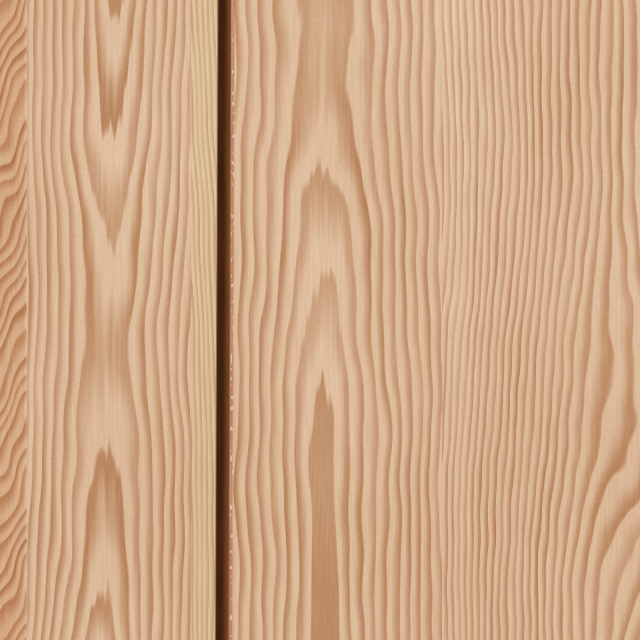
Reproduce this texture procedurally as a WebGL 2 fragment shader.

```glsl
#version 300 es
precision highp float;

uniform vec2 u_resolution;
out vec4 fragColor;

#define EDGE_STRIP 0.042
#define FINE_STRIP 0.298
#define GAP_X 0.347
#define GAP_HALF 0.0105
#define RIGHT_SEAM 0.69
#define RING_DENSITY 42.0
#define GRAIN_CONTRAST 0.72
#define WOBBLE 0.6
#define FIBRE 0.13

const vec3 EARLYWOOD = vec3(0.90, 0.785, 0.665);
const vec3 LATEWOOD = vec3(0.72, 0.515, 0.365);
const vec3 GAP_SHADE = vec3(0.25, 0.13, 0.06);
const vec3 GAP_BROWN = vec3(0.46, 0.27, 0.15);
const vec3 LIP_RED = vec3(0.72, 0.47, 0.36);
const vec3 LIP_PALE = vec3(0.93, 0.80, 0.72);

vec2 hashGradient(vec2 cell) {
    float angle = 6.2832 * fract(sin(dot(cell, vec2(127.1, 311.7))) * 43758.5);
    return vec2(cos(angle), sin(angle));
}

float gradientNoise(vec2 p) {
    vec2 i = floor(p), f = fract(p);
    vec2 s = f * f * f * (f * (f * 6.0 - 15.0) + 10.0);
    vec2 e = vec2(1.0, 0.0);
    float low = mix(dot(hashGradient(i), f), dot(hashGradient(i + e), f - e), s.x);
    float high = mix(dot(hashGradient(i + e.yx), f - e.yx),
                     dot(hashGradient(i + 1.0), f - 1.0), s.x);
    return mix(low, high, s.y);
}

// Nested arches around a vertical axis; the innermost ring is solid latewood
float archRings(float dx, float height, float density, vec2 p) {
    float across = abs(dx) * density * (1.0 + 1.6 * abs(dx));
    float jag = gradientNoise(p * vec2(130.0, 7.0)) * 0.28 * exp(-abs(dx) * 22.0);
    float wave = WOBBLE * gradientNoise(p * vec2(9.0, 4.0))
               + 0.3 * gradientNoise(p * vec2(28.0, 11.0));
    return max(length(vec2(across, height)) + jag + wave * min(1.0, 0.35 + across * 0.3), 0.82);
}

// Slanted rings that widen to the right and swell near the lower corner
float slantedRings(vec2 p) {
    float x = (p.x - RIGHT_SEAM) * (1.0 - 0.18 * p.y) + 0.012 * sin(p.y * 5.0 + 1.0);
    vec2 swell = (p - vec2(1.03, 0.3)) / vec2(0.085, 0.3);
    return 105.0 * x - 80.0 * x * x - 4.5 * exp(-dot(swell, swell))
         + WOBBLE * gradientNoise(p * vec2(12.0, 5.0))
         + 0.25 * gradientNoise(p * vec2(35.0, 16.0));
}

// Ring count at a point: its whole part numbers the ring
float ringField(vec2 p) {
    if (p.x < EDGE_STRIP) {
        return 40.0 + 27.0 * (p.y - 1.7 * p.x - 9.0 * p.x * p.x)
             + 1.3 * gradientNoise(p * vec2(25.0, 12.0));
    }
    if (p.x < FINE_STRIP) {
        float axis = 0.157 + 0.024 * p.y + 0.008 * gradientNoise(vec2(p.y * 4.0, 2.5));
        float height = max(3.85 - 5.7 * length(vec2(p.y - 0.45, 0.04)), 0.0);
        return archRings(p.x - axis, height, RING_DENSITY * 1.25, p);
    }
    if (p.x < GAP_X) {
        return 125.0 * (p.x + 0.035 * p.y * p.y) + 0.7 * gradientNoise(p * vec2(20.0, 7.0));
    }
    if (p.x < RIGHT_SEAM) {
        float axis = 0.503 + 0.01 * gradientNoise(vec2(p.y * 5.0, 7.5));
        float height = 3.4 * smoothstep(0.09, 0.94, p.y);
        return archRings(p.x - axis, height, RING_DENSITY, p + 3.0);
    }
    return slantedRings(p);
}

vec3 woodColor(vec2 p) {
    // Slow darkening through each ring, then a crisp outer edge
    float rings = ringField(p);
    float phase = fract(rings);
    float edge = clamp(fwidth(rings), 0.14, 0.4);
    float late = smoothstep(0.2, 0.85, phase) * (1.0 - smoothstep(1.0 - edge, 1.0, phase));
    float strength = 0.85 + 0.6 * gradientNoise(vec2(floor(rings) * 0.73 + 0.3, p.y * 3.0));

    // Strip differences, broad tone and fine fibres
    float edgeStrip = 1.0 - smoothstep(EDGE_STRIP - 0.006, EDGE_STRIP, p.x);
    float fineStrip = smoothstep(FINE_STRIP, FINE_STRIP + 0.004, p.x) * step(p.x, GAP_X);
    float paleSeam = exp(-pow((p.x - RIGHT_SEAM - 0.025) / 0.03, 2.0));
    float tone = 0.17 + 0.10 * (0.5 - p.y) * smoothstep(0.3, 0.5, p.x)
               + 0.12 * gradientNoise(p * vec2(5.0, 2.0))
               + 0.18 * edgeStrip - 0.10 * fineStrip - 0.06 * paleSeam;
    float fibre = gradientNoise(p * vec2(260.0, 14.0)) + 0.6 * gradientNoise(p * 210.0);
    float contrast = GRAIN_CONTRAST * (1.0 - 0.35 * fineStrip - 0.25 * paleSeam);
    vec3 wood = mix(EARLYWOOD, LATEWOOD, tone + contrast * late * strength + FIBRE * fibre);
    return wood - fineStrip * vec3(0.02, 0.01, 0.04) - edgeStrip * vec3(0.0, 0.02, 0.03);
}

void main() {
    vec2 p = gl_FragCoord.xy / u_resolution;
    float soft = 1.0 / u_resolution.x + 0.0006;
    vec3 color = woodColor(p);

    // Dark joint with a worn, speckled lip on its right
    float offset = p.x - GAP_X - 0.004 * p.y;
    float lip = 1.0 - smoothstep(0.0, 0.004, abs(offset - GAP_HALF - 0.003));
    float speckle = smoothstep(0.1, 0.4, gradientNoise(p * vec2(190.0, 120.0)));
    color = mix(color, mix(LIP_RED, LIP_PALE, speckle), 0.75 * lip);
    vec3 joint = mix(GAP_SHADE, GAP_BROWN, smoothstep(-0.2, 0.9, offset / GAP_HALF));
    joint *= 1.0 + 0.15 * gradientNoise(p * vec2(90.0, 9.0));
    color = mix(color, joint, 1.0 - smoothstep(-soft, soft, abs(offset) - GAP_HALF));

    fragColor = vec4(color, 1.0);
}
```
